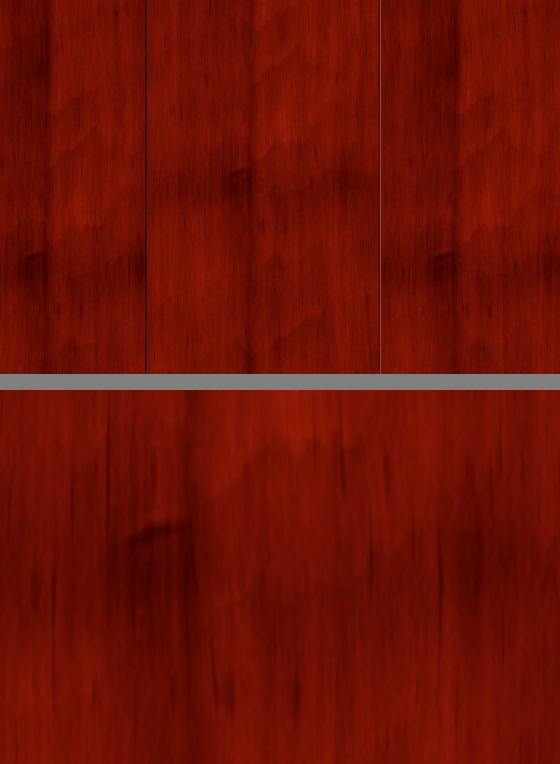
Top: the whole. Bottom: its middle third, enlarged.
Give the GLSL for this texture, as a Shadertoy shader.

```glsl
// Polished red-brown wood: three upright planks cut from one veneer, each shifted.
// Grain and pores are stretched gradient noise; a knot, dark heart streak and
// curly figure are placed relative to the knot, and thin seams part the planks.

vec2 gradientAt(vec2 cell) {
    float a = 6.2832 * fract(sin(dot(cell, vec2(127.1, 311.7))) * 43758.55);
    return vec2(cos(a), sin(a));
}

// Gradient noise, roughly -0.7 to 0.7
float noise(vec2 p) {
    vec2 i = floor(p), f = p - i;
    vec2 w = f * f * f * (f * (f * 6.0 - 15.0) + 10.0);
    vec2 r = vec2(1, 0);
    float low = mix(dot(gradientAt(i), f), dot(gradientAt(i + r), f - r), w.x);
    float high = mix(dot(gradientAt(i + r.yx), f - r.yx), dot(gradientAt(i + 1.0), f - 1.0), w.x);
    return mix(low, high, w.y);
}

float fbm(vec2 p) {
    float sum = 0.0, amp = 1.0;
    for (int k = 0; k < 4; k++) {
        sum += amp * noise(p);
        p = p * 2.03 + 17.3;
        amp *= 0.55;
    }
    return sum;
}

// Soft elliptical spot
float spot(vec2 p, vec2 center, vec2 size) {
    vec2 d = (p - center) / size;
    return exp(-dot(d, d));
}

// Curly figure: rising bands, light above each edge and dark below it
float curl(vec2 q) {
    float s = (q.y - 0.06 - 0.4 * (q.x - 0.07)) / 0.117 + 0.5 * fbm(q * vec2(15, 9));
    float f = fract(s);
    return (1.0 - f) * smoothstep(0.0, 0.14, f) - 0.45;
}

// Lightness of the wood, with the knot at the origin
float woodTone(vec2 q, float plank) {
    vec2 w = q + 0.006 * vec2(noise(q * vec2(9, 5)), noise(q * 14.0));
    float tone = 0.66 + 0.22 * fbm(q * vec2(8, 5) + 4.0);

    // Long streaks, fine grain and short pores
    tone += 0.26 * fbm(w * vec2(38, 1.6));
    tone += 0.20 * noise(w * vec2(130, 6)) + 0.24 * noise(w * vec2(270, 26));
    tone += 0.16 * noise(q * vec2(330, 150));
    tone -= 0.45 * smoothstep(0.28, 0.6, noise(w * vec2(190, 15) + 31.0));

    // Figure is strongest to the right of the heart, faint elsewhere
    float figure = 0.12 + 0.4 * spot(q, vec2(0.08, 0.12), vec2(0.06, 0.17));
    figure += 0.22 * spot(q, vec2(0.09, -0.3), vec2(0.08, 0.09));
    tone += figure * curl(q);

    // Dark heart streak, wider on the outer planks
    float outer = abs(plank - 1.0);
    float heart = exp(-pow((w.x - 0.021) / 0.013, 2.0));
    tone -= heart * (0.42 + 0.4 * noise(q * vec2(20, 7)));
    tone -= (0.12 + 0.3 * outer) * spot(w, vec2(-0.005, 0.38), vec2(0.036, 0.24));

    // Shadow band across the plank, and the stains along it
    tone -= 0.28 * exp(-pow((q.y + 0.03 + 0.03 * noise(q * 12.0)) / 0.048, 2.0));
    tone -= 0.5 * spot(w, vec2(-0.012, -0.03), vec2(0.026, 0.036));
    tone -= 0.3 * spot(w, vec2(0.195, -0.02), vec2(0.018, 0.05));
    tone -= 0.2 * spot(w, vec2(-0.01, -0.12), vec2(0.03, 0.09));

    // Knot: a small dark hook with a light lip
    float hook = q.y - 0.35 * q.x + 9.0 * q.x * q.x;
    float reach = exp(-pow(q.x / 0.017, 2.0));
    tone -= 0.6 * reach * exp(-pow((hook + 0.003) / 0.005, 2.0));
    tone += 0.3 * reach * exp(-pow((hook - 0.006) / 0.005, 2.0));
    return tone - 0.1 * float(plank < 0.5) - 0.04 * float(plank > 1.5);
}

void mainImage(out vec4 fragColor, in vec2 fragCoord) {
    vec2 p = fragCoord / iResolution.x;
    float pixel = 1.0 / iResolution.x;

    // Plank layout: even widths, knots drifting left and alternating in height
    float u = (p.x - 0.2617) / 0.4167;
    float plank = floor(u) + 1.0;
    vec2 knot = vec2(0.06 + 0.365 * plank, 0.2135 + 0.15 * mod(plank, 2.0));
    float tone = woodTone(p - knot, plank);

    // Slight darkening towards the seams
    float edge = (fract(u + 0.5) - 0.5) * 0.4167;
    tone -= 0.15 * exp(-abs(edge) / 0.007);

    tone = clamp(tone, -0.7, 1.4);
    vec3 color = mix(vec3(0.34, 0.033, 0.008), vec3(0.54, 0.09, 0.018), tone);
    color = max(color, vec3(0.12, 0.008, 0.004));

    // Seams: a dark groove, then on the second one a pale bevel
    float groove = clamp((0.0011 - abs(edge + 0.0006)) / pixel + 0.5, 0.0, 1.0);
    color = mix(color, vec3(0.1, 0.015, 0.012), 0.85 * groove);
    float bevel = clamp((0.0007 - abs(edge - 0.0008)) / pixel + 0.5, 0.0, 1.0);
    float pale = mix(0.12, 0.85, step(0.5, u));
    color = mix(color, vec3(0.68, 0.42, 0.36), pale * bevel);

    fragColor = vec4(color, 1.0);
}
```
